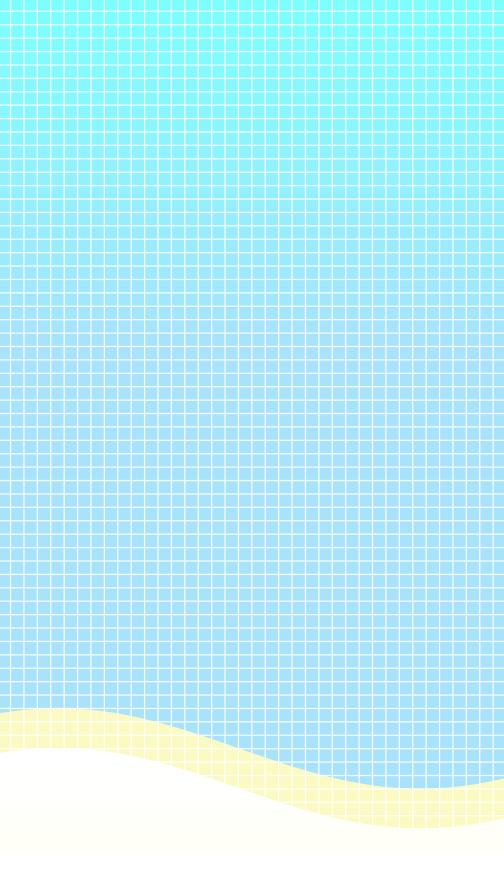
Reproduce this background procedurally as a Shadertoy shader.

```glsl
const float PI = 3.14159265;

const vec3 SKY_TOP = vec3(0.48, 1.0, 1.0);
const vec3 SKY_LOW = vec3(0.66, 0.89, 0.985);
const vec3 SAND = vec3(0.98, 0.98, 0.76);
const vec3 FOAM = vec3(1.0);
const vec3 FOAM_CREAM = vec3(1.0, 1.0, 0.97);
const vec3 LINE = vec3(1.0);

// Share of a pixel covered by repeated lines, per axis
vec2 lineCoverage(vec2 p, vec2 origin, float spacing, float width, float pixel) {
    vec2 d = (fract((p - origin) / spacing + 0.5) - 0.5) * spacing;
    vec2 high = min(d + 0.5 * pixel, vec2(0.5 * width));
    vec2 low = max(d - 0.5 * pixel, vec2(-0.5 * width));
    return max(high - low, 0.0) / pixel;
}

float gridCoverage(vec2 p, vec2 origin, float spacing, float width, float pixel) {
    vec2 lines = lineCoverage(p, origin, spacing, width, pixel);
    return 1.0 - (1.0 - lines.x) * (1.0 - lines.y);
}

// Smooth mask below a cosine crest, using approximate distance to the curve
float waveMask(vec2 p, float level, float amplitude, float crestX, float halfPeriod, float pixel) {
    float k = PI / halfPeriod;
    float phase = k * (p.x - crestX);
    float height = level + amplitude * cos(phase);
    float slope = amplitude * k * sin(phase);
    float d = (p.y - height) / sqrt(1.0 + slope * slope);
    return clamp(0.5 - d / pixel, 0.0, 1.0);
}

void mainImage(out vec4 fragColor, in vec2 fragCoord) {
    float pixel = 1.0 / iResolution.x;
    vec2 p = fragCoord * pixel;
    float v = fragCoord.y / iResolution.y;

    // Sky and sand band
    vec3 color = mix(SKY_LOW, SKY_TOP, clamp((v - 0.61) / 0.39, 0.0, 1.0));
    float sand = waveMask(p, 0.2928, 0.0799, 0.1157, 0.7176, pixel);
    color = mix(color, SAND, sand);

    // Grid over both
    float grid = gridCoverage(p, vec2(0.0475, 1.6755), 0.0266, 0.0025, pixel);
    color = mix(color, LINE, 0.9 * grid);

    // Pale foreground, with a faint cream tint that ends above the base
    float tint = smoothstep(0.27, 0.0926, p.y) * smoothstep(0.088, 0.0926, p.y);
    float foam = waveMask(p, 0.2141, 0.0799, 0.1157, 0.7176, pixel);
    color = mix(color, mix(FOAM, FOAM_CREAM, tint), foam);

    fragColor = vec4(color, 1.0);
}
```
